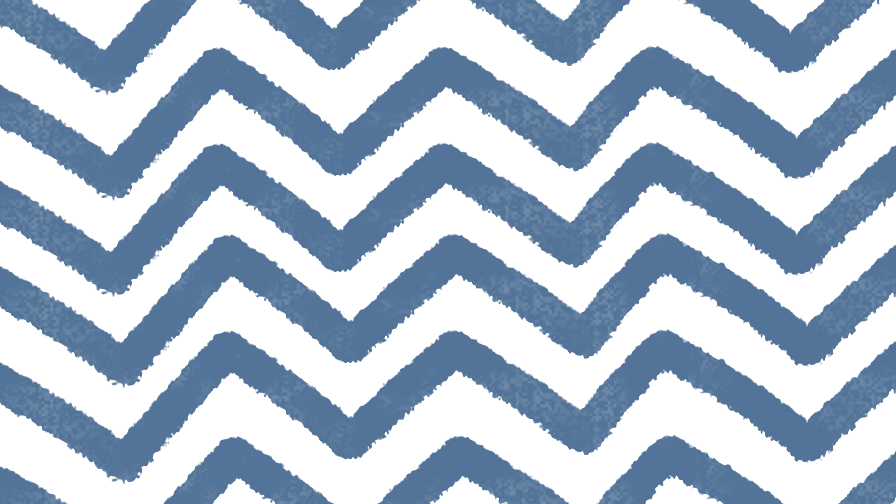
This pattern is drawn by a Shadertoy shader. Its source:

```glsl
// Hand-painted blue chevron stripes on white. Each stripe is a distance field
// around a slightly bowed zigzag; rows are stacked in uneven pairs that drift
// sideways. Noise roughens the edges and leaves pale, worn patches in the paint.

const vec3 PAPER = vec3(1.0);
const vec3 PAINT = vec3(0.325, 0.455, 0.598);
const float HALF_WIDTH = 0.0357;
const float TOP_ROW_Y = 0.869;

// Zigzag corners: x, y, and the upward bow of the limb that starts there.
const int KNOTS = 9;
const vec3 ZIGZAG[KNOTS] = vec3[KNOTS](
    vec3(-0.093, -0.032, 0.011), vec3(0.225, -0.228, 0.003),
    vec3(0.431,  0.000, 0.006),  vec3(0.676, -0.183, 0.003),
    vec3(0.882,  0.002, 0.003),  vec3(1.140, -0.171, 0.006),
    vec3(1.293,  0.002, 0.010),  vec3(1.583, -0.188, 0.002),
    vec3(1.829,  0.032, 0.000));

float hash(vec2 p) {
    return fract(sin(dot(p, vec2(127.1, 311.7))) * 43758.5453);
}

float noise(vec2 p) {
    vec2 i = floor(p), f = fract(p);
    f = f * f * (3.0 - 2.0 * f);
    return mix(mix(hash(i), hash(i + vec2(1, 0)), f.x),
               mix(hash(i + vec2(0, 1)), hash(i + vec2(1, 1)), f.x), f.y);
}

float fbm(vec2 p) {
    float sum = 0.0, amp = 0.5;
    for (int i = 0; i < 4; i++) {
        sum += amp * noise(p);
        p = p * 2.03 + 17.3;
        amp *= 0.5;
    }
    return sum / 0.9375;
}

// Vector from the nearest point of a bowed limb to p.
vec2 limbOffset(vec2 p, vec2 a, vec2 b, float bow) {
    vec2 ab = b - a;
    vec2 normal = normalize(vec2(-ab.y, ab.x));
    float t = clamp(dot(p - a, ab) / dot(ab, ab), 0.0, 1.0);
    return p - a - ab * t - normal * bow * 4.0 * t * (1.0 - t);
}

// Vector from the nearest point of the whole zigzag to p.
vec2 zigzagOffset(vec2 p) {
    vec2 nearest = vec2(9.0);
    for (int i = 0; i < KNOTS - 1; i++) {
        vec2 o = limbOffset(p, ZIGZAG[i].xy, ZIGZAG[i + 1].xy, ZIGZAG[i].z);
        if (dot(o, o) < dot(nearest, nearest)) nearest = o;
    }
    return nearest;
}

// Origin of a row: even spacing inside a pair, a drift from pair to pair.
vec2 rowOrigin(float row) {
    float pair = floor(row / 2.0);
    float second = mod(row, 2.0);
    float oddPair = mod(pair, 2.0);
    return vec2(0.0165 * pair + 0.004 * oddPair,
                TOP_ROW_Y - 0.386 * pair + 0.0145 * oddPair - 0.191 * second);
}

// Ragged change of the half width, rougher on the underside.
float raggedEdge(vec2 p, float underside) {
    float lumps = noise(p * 75.0) - 0.5;
    float bristles = noise(p * vec2(200.0, 150.0)) - 0.5;
    return lumps * 0.005 + bristles * mix(0.005, 0.010, underside);
}

// Cloudy worn patches broken up by fine grain.
vec3 paintColor(vec2 p) {
    float patches = smoothstep(0.45, 0.78, fbm(p * 11.0));
    float grain = smoothstep(0.25, 0.9, noise(p * 170.0 + 40.0));
    float specks = smoothstep(0.88, 1.0, noise(p * 210.0 + 90.0));
    return mix(PAINT, PAPER, 0.16 * patches * grain + 0.08 * specks);
}

void mainImage(out vec4 fragColor, in vec2 fragCoord) {
    vec2 uv = fragCoord / iResolution.y;
    float pixel = 1.0 / iResolution.y;

    // Nearest row, with its local coordinates
    vec2 nearest = vec2(9.0), local = uv;
    for (int row = -2; row <= 5; row++) {
        vec2 p = uv - rowOrigin(float(row));
        vec2 o = zigzagOffset(p);
        if (dot(o, o) < dot(nearest, nearest)) {
            nearest = o;
            local = p;
        }
    }

    // Ragged stripe over the paper
    float underside = smoothstep(0.01, -0.01, nearest.y);
    float dist = length(nearest) - HALF_WIDTH - raggedEdge(local, underside);
    float coverage = 1.0 - smoothstep(-pixel, pixel, dist);
    fragColor = vec4(mix(PAPER, paintColor(local), coverage), 1.0);
}
```
